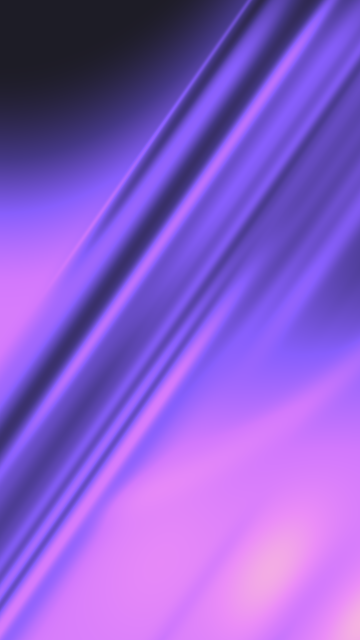
Write a WebGL 1 fragment shader that draws this background.

```glsl
precision highp float;
// Diagonal silk-like light streaks over a night-to-pink violet gradient.

uniform vec2 u_resolution;

const float ASPECT = 0.5625;
const vec2 ACROSS = vec2(0.825, 0.565);   // direction across the streaks
const vec2 ALONG = vec2(0.565, -0.825);   // direction up the streaks
const float FIBER_DENSITY = 34.0;
const float FIBER_STRENGTH = 0.42;

const vec3 NIGHT = vec3(0.115, 0.11, 0.15);
const vec3 INDIGO = vec3(0.27, 0.22, 0.53);
const vec3 VIOLET = vec3(0.53, 0.37, 0.99);
const vec3 ORCHID = vec3(0.82, 0.47, 0.99);
const vec3 PINK = vec3(0.92, 0.55, 0.97);
const vec3 PEACH = vec3(0.96, 0.70, 0.88);

float hash(vec2 p) {
  vec3 q = fract(vec3(p.xyx) * 0.1031);
  q += dot(q, q.yzx + 33.33);
  return fract((q.x + q.y) * q.z);
}

float noise(vec2 p) {
  vec2 cell = floor(p);
  vec2 f = fract(p);
  f = f * f * (3.0 - 2.0 * f);
  float low = mix(hash(cell), hash(cell + vec2(1.0, 0.0)), f.x);
  float high = mix(hash(cell + vec2(0.0, 1.0)), hash(cell + 1.0), f.x);
  return mix(low, high, f.y);
}

// Soft bell around zero.
float glow(float d, float width) {
  return exp(-d * d / (width * width));
}

// Bell stretched along the streak direction.
float blob(vec2 p, vec2 center, vec2 size) {
  vec2 d = vec2(dot(p - center, ACROSS), dot(p - center, ALONG)) / size;
  return exp(-dot(d, d));
}

// Fine stretched fibers, centered on zero.
float fibers(float s, float a) {
  float sum = 0.0;
  float gain = 0.6;
  float density = FIBER_DENSITY;
  for (int i = 0; i < 3; i++) {
    sum += gain * (noise(vec2(s * density, a * 1.6 + float(i) * 7.0)) - 0.5);
    density *= 2.0;
    gain *= 0.5;
  }
  return sum;
}

// Upper left: darkness falling into orchid.
float skyTone(vec2 p) {
  return 3.2 * smoothstep(0.1, 0.5, p.y + 1.7 * p.x * p.x);
}

// Middle band: alternating bright and dark folds.
float bandTone(vec2 p, float s, float a) {
  float low = smoothstep(0.3, 0.65, p.y);
  float high = 1.0 - low;
  float tone = 1.55 + FIBER_STRENGTH * fibers(s, a);
  tone += 0.45 * glow(s - 0.354, 0.013) - 0.8 * glow(s - 0.393, 0.017);
  tone += 1.2 * glow(s - 0.420, 0.011) * (1.0 - 0.6 * smoothstep(0.55, 0.75, p.y));
  tone += (0.5 * high - 0.5 * low) * glow(s - 0.468, 0.017);
  tone += 0.4 * glow(s - 0.503, 0.009) - 0.4 * glow(s - 0.517, 0.009);
  tone += low * (0.8 * glow(s - 0.528, 0.012) - 0.6 * glow(s - 0.540, 0.007));
  tone += (1.6 * low - 0.3 * high) * glow(s - 0.561, 0.015);
  float topFade = smoothstep(-0.12, 0.12, p.y + 0.25 * (p.x - 0.4));
  return tone * topFade;
}

// Lower right: shaded violet opening into glowing pink.
float fieldTone(vec2 p, float s, float a) {
  float tone = 1.1 + 2.1 * smoothstep(0.35, 0.8, p.y);
  float upper = 1.0 - smoothstep(0.42, 0.62, p.y);
  tone += upper * (0.4 * glow(s - 0.610, 0.014) + 0.75 * glow(s - 0.645, 0.02));
  tone += upper * 0.5 * FIBER_STRENGTH * fibers(s, a);
  tone -= 0.6 * glow(s - 0.592, 0.025) * smoothstep(0.5, 0.75, p.y);
  tone += 0.45 * glow(p.y - 0.81 + 0.79 * p.x * p.x, 0.03);
  tone += 0.6 * blob(p, vec2(0.25, 0.88), vec2(0.09, 0.14));
  tone += 1.6 * blob(p, vec2(0.425, 0.89), vec2(0.06, 0.12));
  tone += 1.8 * blob(p, vec2(0.57, 0.97), vec2(0.05, 0.11));
  tone -= 0.5 * glow(s - 0.780, 0.016) * smoothstep(0.74, 0.88, p.y);
  return tone - 0.6 * glow(s - 0.927, 0.03) * smoothstep(0.8, 0.95, p.y);
}

vec3 palette(float tone) {
  vec3 color = mix(NIGHT, INDIGO, clamp(tone, 0.0, 1.0));
  color = mix(color, VIOLET, clamp(tone - 1.0, 0.0, 1.0));
  color = mix(color, ORCHID, clamp(tone - 2.0, 0.0, 1.0));
  color = mix(color, PINK, clamp(tone - 3.0, 0.0, 1.0));
  return mix(color, PEACH, clamp(tone - 4.0, 0.0, 1.0));
}

void main() {
  // Position with y measured down from the top.
  vec2 uv = gl_FragCoord.xy / u_resolution;
  vec2 p = vec2(uv.x * ASPECT, 1.0 - uv.y);
  float s = dot(p, ACROSS) + 0.012 * (p.y - 0.5);
  float a = dot(p, ALONG);

  // Join the three regions across the diagonal.
  float tone = mix(skyTone(p), bandTone(p, s, a), smoothstep(0.295, 0.385, s));
  tone = mix(tone, fieldTone(p, s, a), smoothstep(0.562, 0.605, s));

  // Thin bright rim with a shadow on its right side.
  float rim = 1.0 - smoothstep(0.3, 0.5, p.y);
  tone -= 0.8 * rim * glow(s - 0.331, 0.010);
  tone += 0.55 * rim * glow(s - 0.316, 0.0035);

  gl_FragColor = vec4(palette(tone), 1.0);
}
```
